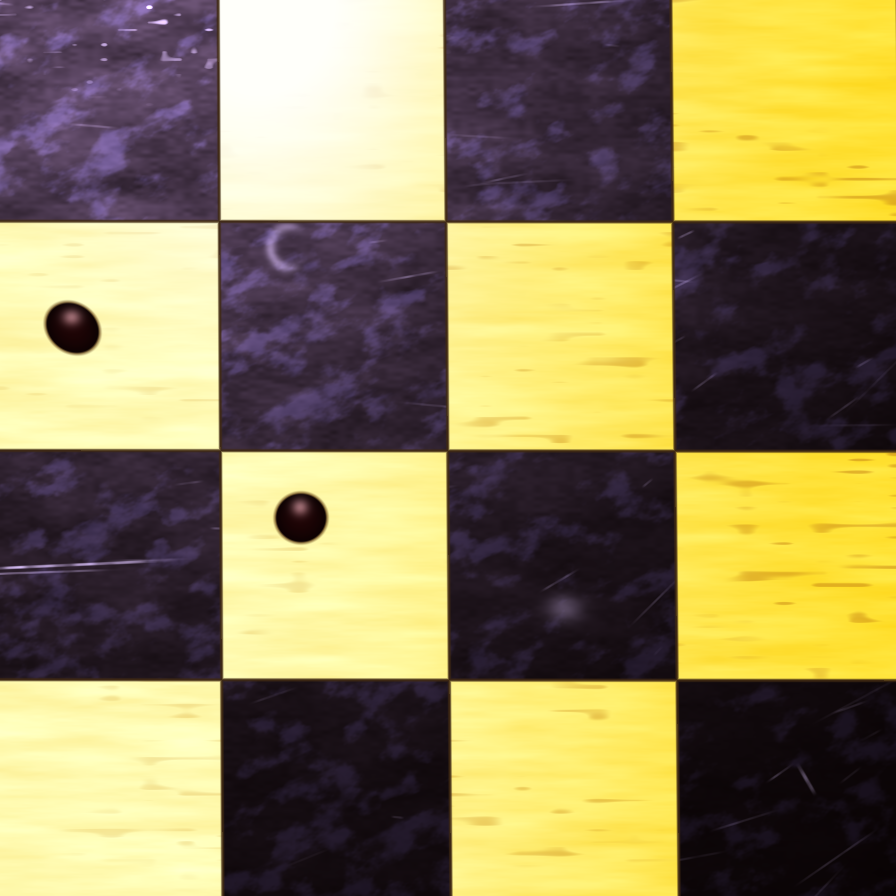
Write a three.js fragment shader that draws this pattern.

```glsl
// Worn four by four wooden checkerboard under upper-left glare, with two glossy dark beads.
varying vec2 vUv;

const vec3 PALE_WOOD = vec3(1.0, 0.985, 0.70);
const vec3 WARM_WOOD = vec3(1.0, 0.88, 0.19);
const vec3 GLARE_WHITE = vec3(1.0, 1.0, 0.98);
const vec3 FLECK_BROWN = vec3(0.78, 0.52, 0.08);
const vec3 EBONY = vec3(0.03, 0.008, 0.01);
const vec3 EBONY_SHEEN = vec3(0.37, 0.285, 0.40);
const vec3 SCUFF_BLUE = vec3(0.17, 0.15, 0.30);
const vec3 SCRATCH_LILAC = vec3(0.66, 0.61, 0.78);
const vec3 SEAM_BROWN = vec3(0.25, 0.16, 0.07);
const vec3 BEAD_DARK = vec3(0.09, 0.012, 0.015);
const vec3 BEAD_SHINE = vec3(0.50, 0.40, 0.42);
const vec2 FIRST_SEAM = vec2(0.2487, 0.2410);
const vec2 CELL_SIZE = vec2(0.2546, 0.2558);
const vec2 LENS_SKEW = vec2(0.0052, 0.0020); // seam shift and cell shrink toward the top
const float SEAM_HALF = 0.0016;
const float SOFT = 0.0013;
const int SCRATCHES = 64;

float hash(vec2 p) {
  return fract(sin(dot(p, vec2(127.1, 311.7))) * 43758.5453);
}

float noise(vec2 p) {
  vec2 i = floor(p), f = fract(p);
  f = f * f * (3.0 - 2.0 * f);
  return mix(mix(hash(i), hash(i + vec2(1.0, 0.0)), f.x),
             mix(hash(i + vec2(0.0, 1.0)), hash(i + 1.0), f.x), f.y);
}

float fbm(vec2 p) {
  float sum = 0.0, amp = 0.5;
  for (int i = 0; i < 4; i++) {
    sum += amp * noise(p);
    p = p * 2.03 + 17.3;
    amp *= 0.5;
  }
  return sum / 0.9375;
}

mat2 rotation(float a) {
  return mat2(cos(a), -sin(a), sin(a), cos(a));
}

// Thin line centred at c, fading toward both ends.
float scratch(vec2 p, vec2 c, float angle, float halfLen, float width) {
  vec2 q = rotation(angle) * (p - c);
  float taper = 1.0 - smoothstep(0.3, 1.0, abs(q.x) / halfLen);
  return taper * (1.0 - smoothstep(width * 0.3, width + SOFT, abs(q.y)));
}

float scratches(vec2 p) {
  float sum = 0.0;
  for (int i = 0; i < SCRATCHES; i++) {
    float k = float(i);
    vec2 c = vec2(hash(vec2(k, 1.3)), hash(vec2(k, 2.7)));
    float angle = mix(-0.12, 0.85, hash(vec2(k, 3.1)) * smoothstep(-0.2, 0.8, c.x));
    float len = mix(0.008, 0.07, pow(hash(vec2(k, 4.9)), 2.0));
    sum += scratch(p, c, angle, len, 0.0008) * mix(0.12, 0.55, hash(vec2(k, 5.7)));
  }
  return sum;
}

vec3 lightWood(vec2 p) {
  vec3 col = mix(PALE_WOOD, WARM_WOOD, smoothstep(0.2, 1.05, p.x + 0.03 * (0.5 - p.y)));
  float grain = fbm(p * vec2(9.0, 65.0)) - 0.5;
  col += grain * vec3(0.02, 0.10, 0.24);
  float fleck = smoothstep(0.76, 0.96, noise(p * vec2(24.0, 150.0) + 5.0))
              * smoothstep(0.35, 0.65, noise(p * vec2(9.0, 14.0)));
  col = mix(col, FLECK_BROWN, fleck * mix(0.12, 0.55, p.x));
  vec2 d = p - vec2(0.29, 1.0);
  float glare = exp(-d.x * d.x / 0.05 - d.y * d.y / 0.08);
  return mix(col, GLARE_WHITE, min(1.0, glare * 1.15));
}

vec3 darkWood(vec2 p) {
  vec2 d = p - vec2(0.13, 1.05);
  float sheen = exp(-dot(d, d) / 0.52);
  float mottle = fbm(p * vec2(13.0, 34.0));
  float fine = noise(p * vec2(110.0, 230.0));
  vec3 col = mix(EBONY, EBONY_SHEEN, sheen * (0.5 + 0.8 * mottle + 0.25 * (fine - 0.5)));
  float scuff = smoothstep(0.48, 0.78, fbm(rotation(0.4) * p * vec2(32.0, 48.0)));
  col += SCUFF_BLUE * scuff * (0.25 + 0.75 * sheen);
  // Glints and cloudy rubs gather near the light.
  float glint = smoothstep(0.83, 0.97, noise(p * vec2(60.0, 120.0)));
  col += SCRATCH_LILAC * glint * smoothstep(0.70, 1.0, sheen) * smoothstep(0.86, 1.0, p.y);
  vec2 r = p - vec2(0.325, 0.724);
  float ring = exp(-pow((length(r) - 0.023) / 0.006, 2.0)) * smoothstep(0.02, -0.012, r.x);
  float rub = exp(-dot((p - vec2(0.63, 0.32)) * vec2(1.0, 1.5), p - vec2(0.63, 0.32)) / 0.0004);
  col += SCRATCH_LILAC * (0.6 * ring + 0.35 * rub) * (0.3 + mottle);
  float marks = scratches(p) * (0.35 + 0.65 * sheen);
  marks += 0.8 * scratch(p, vec2(0.07, 0.369), 0.045, 0.14, 0.0012);
  marks += 0.5 * scratch(p, vec2(0.04, 0.361), 0.035, 0.10, 0.0008);
  marks += 0.5 * scratch(p, vec2(0.90, 0.13), -1.05, 0.022, 0.002);
  return col + SCRATCH_LILAC * marks * (0.4 + 0.9 * noise(p * 90.0));
}

// Glossy ellipsoid with a thin contact shadow.
vec3 addBead(vec3 col, vec2 p, vec2 c, vec2 radii, float angle) {
  vec2 q = rotation(angle) * (p - c) / radii;
  float r = length(q), edge = SOFT / radii.y;
  col *= 1.0 - vec3(0.45, 0.55, 0.65) * (1.0 - smoothstep(1.0, 1.16, r));
  vec2 s = (p - c - vec2(-0.001, 0.012)) / radii;
  vec3 bead = BEAD_DARK * (1.3 - 0.8 * r * r);
  bead += BEAD_SHINE * exp(-dot(s, s) * 9.0);
  return mix(bead, col, smoothstep(1.0 - edge, 1.0 + edge, r));
}

void main() {
  vec2 p = vUv;
  // Board coordinates: seams fall on whole numbers.
  vec2 origin = FIRST_SEAM - vec2(LENS_SKEW.x * p.y, 0.001 * (p.x - 0.5));
  vec2 cell = CELL_SIZE - vec2(LENS_SKEW.y * p.y, 0.0);
  vec2 board = (p - origin) / cell + 1.0;
  vec2 toSeam = abs(fract(board + 0.5) - 0.5) * cell;
  float parity = mod(floor(board.x) + floor(board.y), 2.0);

  vec3 col = parity < 0.5 ? lightWood(p) : darkWood(p);
  float seam = 1.0 - smoothstep(SEAM_HALF - SOFT, SEAM_HALF + SOFT, min(toSeam.x, toSeam.y));
  col = mix(col, SEAM_BROWN, seam * 0.9);
  col = addBead(col, p, vec2(0.081, 0.634), vec2(0.031, 0.026), -0.65);
  col = addBead(col, p, vec2(0.336, 0.422), vec2(0.028, 0.027), 0.0);
  gl_FragColor = vec4(clamp(col, 0.0, 1.0), 1.0);
}
```
